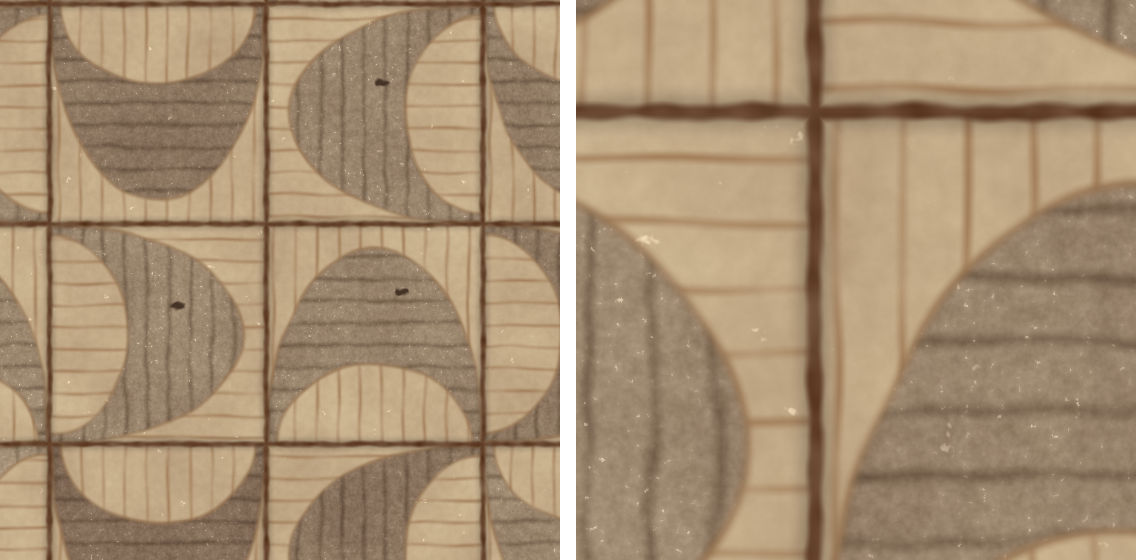
Left, the full canvas; right, a detail of the centre.
Reproduce this pattern procedurally as a Shadertoy shader.

```glsl
// Worn square wood tiles, each carrying an inlaid crescent that turns over a 2x2 cycle.
// Two ellipses cut the crescent; pale grooves run along its axis, dark ones across it.
// Gradient noise wobbles the cuts and adds grain, stains, glints and chipped joints.

float hash(vec2 p) {
    p = fract(p * vec2(0.1031, 0.1137));
    p += dot(p, p.yx + 33.33);
    return fract((p.x + p.y) * p.x * 17.3);
}

vec2 gradient(vec2 cell) {
    float angle = 6.2832 * hash(cell + 71.0);
    return vec2(cos(angle), sin(angle));
}

// Gradient noise, roughly -0.7 to 0.7
float noise(vec2 p) {
    vec2 i = floor(p), f = fract(p);
    vec2 s = f * f * f * (f * (f * 6.0 - 15.0) + 10.0);
    vec2 e = vec2(1.0, 0.0);
    float low = mix(dot(gradient(i), f), dot(gradient(i + e), f - e), s.x);
    float high = mix(dot(gradient(i + e.yx), f - e.yx), dot(gradient(i + 1.0), f - 1.0), s.x);
    return mix(low, high, s.y);
}

float fbm(vec2 p) {
    float sum = 0.0, amp = 1.0;
    for (int i = 0; i < 4; i++) {
        sum += amp * noise(p);
        p = p * 2.03 + 17.0;
        amp *= 0.55;
    }
    return sum;
}

// First-order signed distance to an ellipse
float ellipse(vec2 p, vec2 r) {
    float k = length(p / r);
    return k * (k - 1.0) / max(length(p / (r * r)), 0.001);
}

// Soft line of given half width around distance zero
float line(float d, float halfWidth, float soft) {
    return 1.0 - smoothstep(halfWidth - soft, halfWidth + soft, abs(d));
}

// Distance to the nearest of several evenly spaced grooves
float grooves(float x, float count) {
    return (abs(fract(x * count) - 0.5)) / count;
}

void mainImage(out vec4 fragColor, in vec2 fragCoord) {
    vec2 uv = fragCoord / iResolution.xy;
    float aa = 2.0 / min(iResolution.x, iResolution.y);

    // Tile grid with slightly uneven joints
    vec2 grid = (uv - vec2(0.0885, 0.207)) / vec2(0.387, 0.393);
    grid += 0.008 * vec2(noise(grid.yx * 5.0 + 3.0), noise(grid * 5.0 + 40.0));
    vec2 cell = floor(grid), p = fract(grid);
    vec2 parity = mod(cell, 2.0);
    float seed = hash(cell + 13.0);

    // Turn the tile: x runs across the crescent, y away from its mouth
    vec2 q = parity.x == parity.y ? p.yx : p;
    if (parity.y > 0.5) q.y = 1.0 - q.y;
    vec2 warped = q + 0.012 * vec2(noise(grid * 4.0 + 9.0), noise(grid * 4.0 + 25.0));

    // Crescent: long outer arch minus the round mouth
    float outer = ellipse(vec2(warped.x - 0.5, max(warped.y - 0.08, 0.0)), vec2(0.49, 0.81));
    float mouth = ellipse(vec2(warped.x - 0.5, warped.y), vec2(0.45, 0.36));
    float crescent = max(outer, -mouth);
    float inlay = 1.0 - smoothstep(-0.006 - aa, 0.006 + aa, crescent);

    float stain = fbm(grid * 2.5 + 50.0);
    float grain = fbm(grid * 28.0);
    float fine = fbm(grid * 75.0 + 80.0);

    // Pale ground with thin brown grooves
    vec3 pale = mix(vec3(0.73, 0.63, 0.50), vec3(0.80, 0.71, 0.57), 0.55 + 0.8 * stain + 0.3 * (seed - 0.5));
    pale += 0.025 * grain;
    float paleCut = line(grooves(warped.x + 0.03 * seed, 10.0), 0.006, 0.007 + aa);
    pale = mix(pale, vec3(0.62, 0.47, 0.33), paleCut * clamp(0.62 + 0.7 * noise(grid * 6.0), 0.2, 0.9));

    // Grey inlay, its tone differing from tile to tile
    vec3 grey = mix(vec3(0.52, 0.43, 0.35), vec3(0.66, 0.58, 0.48), seed + 0.35 * stain);
    grey += 0.055 * grain + 0.04 * fine;
    float darkCut = line(grooves(warped.y + 0.012 * noise(grid * 9.0), 10.0), 0.008, 0.010 + aa);
    grey = mix(grey, grey * vec3(0.76, 0.73, 0.70), darkCut * clamp(0.85 + 0.6 * noise(grid * 7.0 + 5.0), 0.3, 1.0));
    float glint = smoothstep(0.50, 0.85, fine + 0.3 * grain) * smoothstep(-0.2, 0.4, stain + 0.2);
    grey += glint * vec3(0.20, 0.20, 0.19);

    // Brown seam along the cut
    vec3 colour = mix(pale, grey, inlay);
    float seam = line(crescent, 0.006, 0.008 + aa);
    colour = mix(colour, vec3(0.58, 0.44, 0.30), seam * (0.6 + 0.4 * noise(grid * 5.0 + 31.0)));

    // One small dark chip in some tiles
    vec2 chipAt = 0.3 + 0.4 * vec2(hash(cell + 5.0), hash(cell + 29.0));
    float chip = ellipse(p - chipAt + 0.015 * noise(grid * 30.0), vec2(0.030, 0.013));
    colour = mix(colour, vec3(0.27, 0.20, 0.15), step(0.45, seed) * (1.0 - smoothstep(-0.006, 0.008 + aa, chip)));

    // Pale flecks and grime gathering at the tile edges
    colour += 0.16 * smoothstep(0.62, 0.85, fbm(grid * 17.0 + 120.0));
    vec2 edge = min(p, 1.0 - p);
    float rim = min(edge.x, edge.y);
    colour *= 1.0 - 0.20 * (1.0 - smoothstep(0.0, 0.045, rim));

    // Dark joints, ragged in width
    float ragged = 0.011 + 0.007 * noise(grid * 16.0 + 60.0);
    float joint = line(rim, ragged, 0.006 + aa);
    vec3 jointColour = vec3(0.37, 0.23, 0.14) + 0.10 * noise(grid * 22.0 + 7.0);
    colour = mix(colour, jointColour, joint * clamp(0.9 + 0.5 * noise(grid * 8.0 + 90.0), 0.4, 1.0));

    fragColor = vec4(clamp(colour, 0.0, 1.0), 1.0);
}
```
